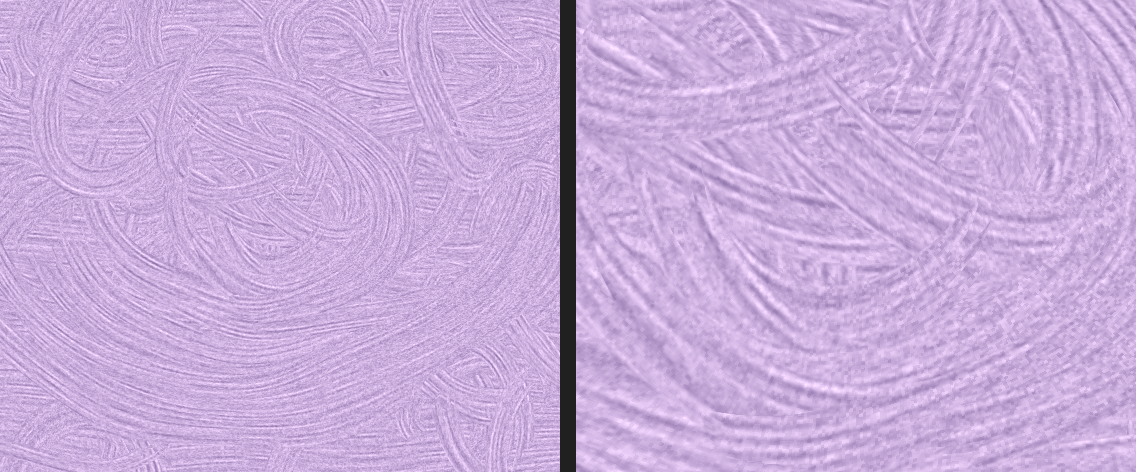
Left, the full canvas; right, a detail of the centre.
This texture is drawn by a WebGL 1 fragment shader. Its source:

```glsl
precision highp float;
// Lavender paint combed by a dry brush into overlapping curved strokes.
// Each stroke is an elliptical arc whose distance field drives embossed bristle
// lines; swirls lie below, then wide bowl sweeps, then a ring and upper loops.
uniform vec2 u_resolution;

const float TAU = 6.2831853;
const vec3 LAVENDER = vec3(0.797, 0.686, 0.868);
const vec3 TONE_TINT = vec3(1.0, 0.98, 0.84);
const vec2 LIGHT_DIR = vec2(0.707, 0.707);

float hash(vec2 p) {
  vec3 q = fract(vec3(p.xyx) * 0.1031);
  q += dot(q, q.yzx + 33.33);
  return fract((q.x + q.y) * q.z);
}

float noise(vec2 p) {
  vec2 i = floor(p);
  vec2 f = fract(p);
  f = f * f * (3.0 - 2.0 * f);
  float low = mix(hash(i), hash(i + vec2(1.0, 0.0)), f.x);
  float high = mix(hash(i + vec2(0.0, 1.0)), hash(i + vec2(1.0, 1.0)), f.x);
  return mix(low, high, f.y);
}

float randomRange(float id, float channel, float low, float high) {
  return mix(low, high, hash(vec2(id * 7.0 + 3.0, channel * 13.0 + 5.0)));
}

// Signed tone of combed paint: the slope of fine ridges, plus dashes and grain.
// Ridges facing the light show strongly, the others dissolve into grain.
float bristles(float along, float across, vec2 normal, float seed) {
  float facing = abs(dot(normal, LIGHT_DIR));
  vec2 offset = vec2(seed * 17.0 + 200.0, seed * 31.0 + 300.0);
  vec2 ridge = vec2(along * 13.0, across * 235.0) + offset;
  float slope = noise(ridge) - noise(ridge + vec2(0.0, 1.0));
  float dash = noise(vec2(along * 230.0, across * 390.0) + offset) - 0.5;
  float grain = hash(floor(vec2(along, across) * 430.0) + offset) - 0.5;
  float broad = noise(vec2(along * 5.0, across * 60.0) + offset) - 0.5;
  return slope * mix(0.08, 0.19, facing) + dash * 0.12
       + grain * mix(0.13, 0.07, facing) + broad * 0.035;
}

// Paints one elliptical arc over the tone; arc holds start angle and span.
void paintStroke(inout float tone, vec2 p, vec2 centre, vec2 radii, float tilt,
                 vec2 arc, float halfWidth, float seed) {
  float c = cos(tilt);
  float s = sin(tilt);
  mat2 turn = mat2(c, -s, s, c);
  vec2 q = turn * (p - centre);
  vec2 gradient = q / (radii * radii) + 1e-5;
  float f = length(q / radii);
  float across = f * (f - 1.0) / length(gradient);
  if (abs(across) > halfWidth) return;

  float size = sqrt(radii.x * radii.y);
  float angle = mod(atan(q.y / radii.y, q.x / radii.x) - arc.x, TAU);
  float ragged = 0.09 * noise(vec2(across * 150.0 + 50.0, seed));
  float endGap = min(angle, arc.y - angle) * size - ragged;
  float cover = smoothstep(0.0, 0.003, halfWidth - abs(across))
              * smoothstep(0.0, 0.006, endGap);
  if (cover <= 0.0) return;

  float paint = bristles(angle * size, across, normalize(gradient) * turn, seed);
  paint -= 0.035 * smoothstep(0.9, 1.0, abs(across) / halfWidth);
  tone = mix(tone, paint, cover);
}

// A stroke whose shape is drawn at random from its id.
void paintSwirl(inout float tone, vec2 p, vec2 centre, float id, float scale) {
  float major = randomRange(id, 3.0, 0.13, 0.34) * scale;
  float minor = max(0.055, major * randomRange(id, 4.0, 0.35, 0.75));
  vec2 arc = vec2(randomRange(id, 5.0, 0.0, TAU), randomRange(id, 6.0, 1.8, 4.2));
  paintStroke(tone, p, centre, vec2(major, minor), randomRange(id, 7.0, -1.5, 1.5),
              arc, randomRange(id, 8.0, 0.02, 0.042), id);
}

void main() {
  vec2 uv = gl_FragCoord.xy / u_resolution.y;
  float aspect = u_resolution.x / u_resolution.y;
  vec2 wobble = vec2(noise(uv * 4.0 + 11.0), noise(uv * 4.0 + 47.0)) - 0.5;
  vec2 p = uv + wobble * 0.05;

  float tone = bristles(p.x, p.y, vec2(0.0, 1.0), 1.0);

  // Small swirls over the whole ground
  for (int i = 0; i < 95; i++) {
    float id = float(i) + 2.0;
    vec2 centre = vec2(randomRange(id, 1.0, -0.05, 1.05) * aspect,
                       randomRange(id, 2.0, -0.05, 1.05));
    paintSwirl(tone, p, centre, id, 0.9);
  }

  // Wide bowl sweeps through the lower half
  for (int i = 0; i < 9; i++) {
    float id = float(i) + 100.0;
    float ring = mod(float(i) * 4.0, 9.0);
    vec2 centre = vec2(0.5 * aspect + randomRange(id, 1.0, -0.06, 0.06), 0.62);
    vec2 radii = vec2(0.42 + 0.03 * ring, 0.24 + 0.037 * ring);
    vec2 arc = vec2(randomRange(id, 2.0, 2.7, 3.9), randomRange(id, 3.0, 1.9, 3.2));
    paintStroke(tone, p, centre, radii, randomRange(id, 4.0, -0.1, 0.2),
                arc, randomRange(id, 5.0, 0.025, 0.042), id);
  }

  // Loops along the top
  for (int i = 0; i < 14; i++) {
    float id = float(i) + 120.0;
    vec2 centre = vec2((float(i) + 0.5) / 14.0 * aspect, randomRange(id, 2.0, 0.72, 1.0));
    paintSwirl(tone, p, centre, id, 0.9);
  }

  // Loose ring of crossing arcs near the middle
  for (int i = 0; i < 7; i++) {
    float id = float(i) + 140.0;
    vec2 centre = vec2(0.49 * aspect, 0.57)
                + vec2(randomRange(id, 6.0, -0.04, 0.04), randomRange(id, 7.0, -0.03, 0.03));
    vec2 radii = vec2(0.12, 0.14) + vec2(0.027, 0.014) * float(i);
    vec2 arc = vec2(randomRange(id, 2.0, 0.0, TAU), randomRange(id, 3.0, 2.2, 3.8));
    paintStroke(tone, p, centre, radii, randomRange(id, 4.0, -0.6, 0.0), arc, 0.027, id);
  }

  gl_FragColor = vec4(clamp(LAVENDER + tone * TONE_TINT, 0.0, 1.0), 1.0);
}
```
